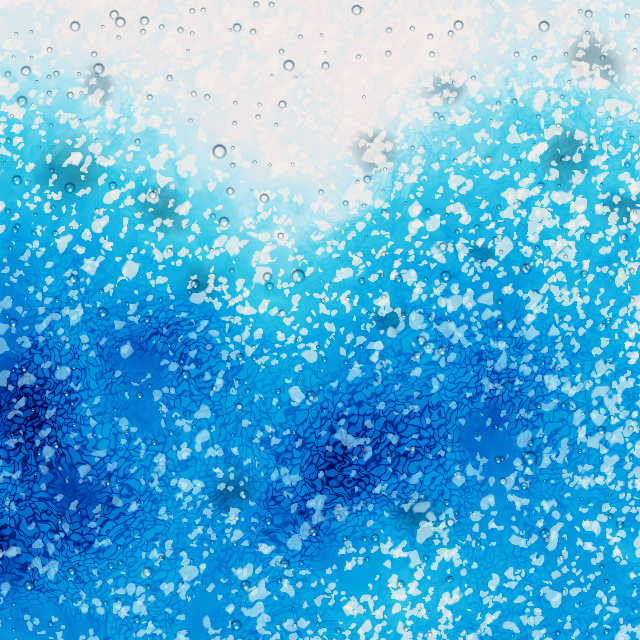
Write a Shadertoy shader that draws this texture.

```glsl
// Draws blue ink sinking through pale foam, with cells, flecks, stains and bubbles.

// Ink ramp from white foam to deep navy
const vec3 INK[8] = vec3[8](
    vec3(.94, .91, .91), vec3(.73, .90, .94), vec3(.20, .78, .90), vec3(.01, .65, .88),
    vec3(.01, .52, .84), vec3(.01, .38, .76), vec3(.00, .18, .58), vec3(.00, .03, .30));

// Ink clouds: centre, radius, strength
const vec4 CLOUDS[11] = vec4[11](
    vec4(.03, .36, .10, 2.6), vec4(.13, .22, .09, 1.6), vec4(.26, .46, .10, 1.2),
    vec4(.54, .28, .08, 2.1), vec4(.46, .17, .07, 1.3), vec4(.80, .37, .10, 1.2),
    vec4(.01, .12, .08, 1.9), vec4(.66, .31, .08, .9), vec4(.62, .03, .14, -1.3),
    vec4(1.0, .48, .12, -1.1), vec4(.98, .16, .16, -.8));

// Grey stains: centre, radius
const vec3 STAINS[13] = vec3[13](
    vec3(.11, .73, .060), vec3(.25, .69, .035), vec3(.36, .24, .045), vec3(.64, .19, .040),
    vec3(.60, .49, .030), vec3(.89, .75, .040), vec3(.685, .85, .030), vec3(.58, .77, .035),
    vec3(.14, .87, .032), vec3(.74, .60, .025), vec3(.97, .66, .035), vec3(.30, .57, .040),
    vec3(.93, .91, .045));

// Large bubbles: centre, radius
const vec3 BUBBLES[9] = vec3[9](
    vec3(.466, .568, .011), vec3(.828, .283, .012), vec3(.343, .763, .011),
    vec3(.658, .467, .008), vec3(.188, .965, .008), vec3(.350, .653, .008),
    vec3(.940, .327, .007), vec3(.413, .690, .007), vec3(.418, .567, .007));

vec3 hash3(vec2 p) {
    vec3 q = fract(p.xyx * vec3(.1031, .1030, .0973));
    q += dot(q, q.yxz + 33.33);
    return fract((q.xxy + q.yzz) * q.zyx);
}

float noise(vec2 p) {
    vec2 i = floor(p), f = fract(p);
    f = f * f * (3. - 2. * f);
    return mix(mix(hash3(i).x, hash3(i + vec2(1, 0)).x, f.x),
               mix(hash3(i + vec2(0, 1)).x, hash3(i + 1.).x, f.x), f.y);
}

float fbm(vec2 p) {
    float sum = 0., amp = .5;
    for (int i = 0; i < 5; i++) {
        sum += amp * noise(p);
        p = mat2(1.6, 1.2, -1.2, 1.6) * p + 7.3;
        amp *= .5;
    }
    return sum;
}

// Nearest distance, gap to the second nearest, cell random value
vec3 cells(vec2 p) {
    vec2 base = floor(p);
    float near = 9., next = 9., id = 0.;
    for (int y = -1; y <= 1; y++)
    for (int x = -1; x <= 1; x++) {
        vec2 c = base + vec2(x, y);
        vec3 h = hash3(c + 11.);
        float d = length(c + .1 + .8 * h.xy - p);
        if (d < near) { next = near; near = d; id = h.z; }
        else next = min(next, d);
    }
    return vec3(near, next - near, id);
}

void drawBubble(inout vec3 col, vec2 p, float r) {
    vec2 q = p / r;
    float l = length(q), aa = min(1.5 / (iResolution.y * r), .5);
    float disc = 1. - smoothstep(1. - aa, 1. + aa, l);
    float rim = smoothstep(.5, .95, l) * (.6 + .35 * q.y);
    vec3 glass = mix(col, col * vec3(.15, .35, .45), rim);
    float shine = 1. - smoothstep(.1, .5, length(q - vec2(.05, -.4)));
    shine += .6 * (1. - smoothstep(.05, .3, length(q - vec2(-.3, .35))));
    col = mix(col, mix(glass, vec3(.92, .97, 1), min(shine, 1.) * .85), disc);
}

void mainImage(out vec4 fragColor, in vec2 fragCoord) {
    vec2 uv = fragCoord / iResolution.xy;
    vec2 warp = vec2(fbm(uv * 7.), fbm(uv * 7. + 31.)) - .48;
    vec2 p = uv + warp * .11;

    // Foam boundary dips at the middle, then ink deepens below it
    float shore = .76 - .18 * exp(-pow((uv.x - .46) / .17, 2.)) - .03 * uv.x;
    float below = shore - p.y;
    float ink = clamp(2. + below * (below < 0. ? 10. : 7.5), .1, 3.8);
    ink += .5 * smoothstep(.65, 1., uv.x) * smoothstep(.65, .85, uv.y);
    for (int i = 0; i < 11; i++) {
        vec2 d = (p - CLOUDS[i].xy) / CLOUDS[i].z;
        ink += CLOUDS[i].w * exp(-dot(d, d));
    }
    ink += (fbm(uv * 18. + warp * 9.) - .48) * 1.3;

    // Cell walls gather ink, cell hearts stay clear
    vec3 cell = cells(uv * 74. + warp * 10. + 1.2 * noise(uv * 90.));
    float deep = smoothstep(2.4, 5., ink);
    float grain = smoothstep(.32, .58, fbm(uv * 9. + 4.) + .12 * deep);
    float wall = 1. - smoothstep(0., .38, cell.y);
    ink += grain * mix(.25, 1.9, deep) * (wall - .5 - .3 * (cell.z - .5));

    vec3 col = INK[0];
    for (int i = 1; i < 8; i++) col = mix(col, INK[i], clamp(ink - float(i - 1), 0., 1.));

    // Stains with ragged borders
    float stain = 0.;
    for (int i = 0; i < 13; i++) {
        float d = length(uv + warp * .09 - STAINS[i].xy) / STAINS[i].z;
        stain = max(stain, 1. - smoothstep(.3, 1.25, d));
    }
    col *= mix(vec3(1), vec3(.68, .74, .76), stain * (.6 + .5 * noise(uv * 60.)));

    // Pale flecks in three sizes
    for (int i = 0; i < 3; i++) {
        float scale = 42. + 26. * float(i);
        vec3 f = cells(uv * scale + 17. * float(i) + .7 * noise(uv * scale * 1.7));
        float chosen = step(.80 + .13 * deep - .08 * smoothstep(.6, 1., uv.x), f.z);
        float size = .2 + 1.1 * fract(f.z * 57.) * .25;
        float fleck = chosen * (1. - smoothstep(size, size + .18, f.x));
        vec3 pale = mix(vec3(.95, .93, .92), vec3(.58, .90, .97), deep * .8);
        col = mix(col, pale, fleck * mix(.8, .55, deep));
    }

    // Scattered small bubbles, then the large ones
    for (int i = 0; i < 2; i++) {
        float scale = 15. + 14. * float(i);
        vec2 g = uv * scale + 5. * float(i), id = floor(g);
        vec3 h = hash3(id + 71.);
        float r = .06 + .07 * fract(h.z * 31.);
        if (h.z > .62) drawBubble(col, (g - id - .2 - .6 * h.xy) / scale, r / scale);
    }
    for (int i = 0; i < 9; i++) drawBubble(col, uv - BUBBLES[i].xy, BUBBLES[i].z);

    fragColor = vec4(clamp(col, 0., 1.), 1);
}
```
